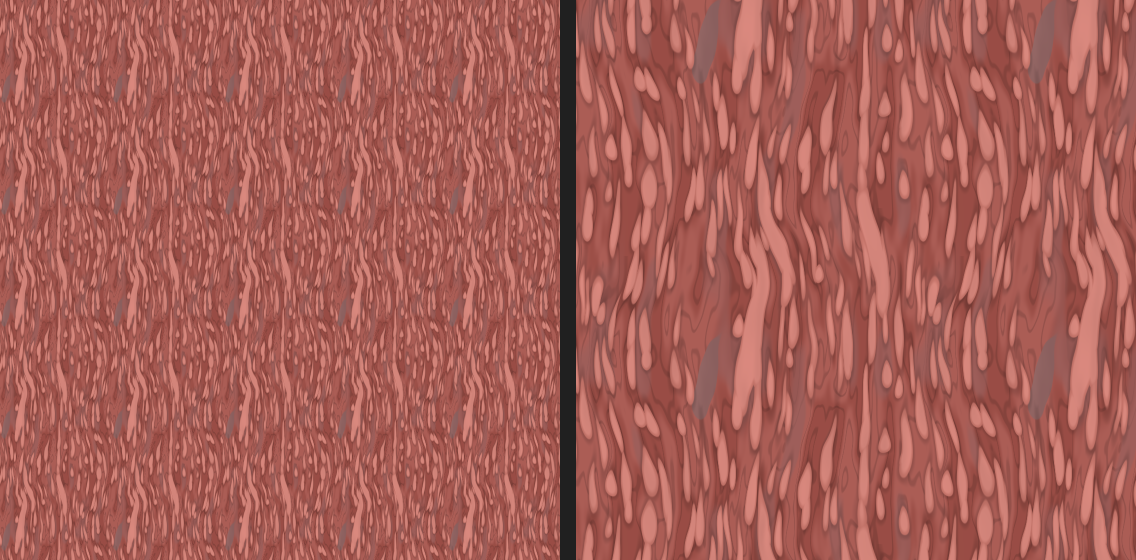
Left: the whole. Right: its middle third, enlarged.
A Shadertoy shader for this texture:

```glsl
const float TAU = 6.2831853;

float hash(vec2 c) {
    vec3 p = fract(c.xyx * vec3(.1031, .1030, .0973));
    p += dot(p, p.yzx + 33.33);
    return fract((p.x + p.y) * p.z);
}

// Value noise with n cells per tile, wrapping at the tile borders
float noise(vec2 p, vec2 n) {
    p *= n;
    vec2 i = floor(p), f = p - i;
    f = f * f * (3. - 2. * f);
    vec2 a = mod(i, n) + n * 3., b = mod(i + 1., n) + n * 3.;
    return mix(mix(hash(a), hash(vec2(b.x, a.y)), f.x),
               mix(hash(vec2(a.x, b.y)), hash(b), f.x), f.y);
}

// Approximate distance to a leaning sliver, narrower at its top
float sliver(vec2 p, vec2 centre, vec2 size, float lean) {
    vec2 d = fract(p - centre + .5) - .5;
    d.x -= lean * d.y;
    size.x *= 1. - .4 * clamp(d.y / size.y, -1., 1.);
    return (length(d / size) - 1.) * size.x;
}

// Jittered slivers, one per cell
float smallFlakes(vec2 p) {
    const vec2 n = vec2(18, 7);
    float dist = 1.;
    for (int j = -1; j <= 1; j++)
    for (int i = -1; i <= 1; i++) {
        vec2 cell = floor(p * n) + vec2(i, j), id = mod(cell, n);
        vec2 jitter = vec2(hash(id + 7.), hash(id + 41.)) - .5;
        vec2 size = vec2(mix(.007, .016, hash(id + 83.)), mix(.03, .11, hash(id + 127.)));
        if (hash(id + 211.) < .86)
            dist = min(dist, sliver(p, (cell + .5 + .8 * jitter) / n, size, .12 * jitter.x));
    }
    return dist;
}

vec3 bark(vec2 p, float blur) {
    // Bend the grain: an arch plus irregular waves
    vec2 q = p;
    q.x += .03 * sin(TAU * (p.x - .63)) * cos(TAU * (p.y - .3));
    q.x += .03 * (noise(p, vec2(5, 4)) - .5) + .018 * (noise(p, vec2(13, 10)) - .5);

    // Dark ground with wavy streaks and thin grooves
    float grain = noise(q, vec2(27, 4)) * .7 + noise(q, vec2(53, 11)) * .3;
    vec3 col = mix(vec3(.60, .30, .27), vec3(.67, .365, .335), smoothstep(.4, .56, grain));
    float groove = abs(fract(grain * 4.) - .5);
    col *= 1. - .13 * (1. - smoothstep(.03, .13, groove));
    float greyStreak = smoothstep(.66, .8, noise(q, vec2(19, 4)));
    col = mix(col, vec3(.59, .37, .36), .65 * greyStreak);

    // Grey scar
    float edge = .008 * (noise(q, vec2(44, 14)) - .5);
    float scar = sliver(q, vec2(.07, .22), vec2(.028, .13), .24) + edge;
    vec3 scarColor = mix(vec3(.50, .34, .34), vec3(.59, .41, .40), grain);
    col = mix(col, scarColor, 1. - smoothstep(-blur, blur, scar));

    // Pale flakes, small and large, with a dark outline and a dull rim
    float flake = smallFlakes(q);
    flake = min(flake, sliver(q, vec2(.19, .40), vec2(.025, .30), .12));
    flake = min(flake, sliver(q, vec2(.26, .68), vec2(.024, .20), -.10));
    flake = min(flake, sliver(q, vec2(.55, .60), vec2(.026, .21), -.13));
    flake = max(flake, -scar - .004) + edge;
    col *= 1. - .13 * (1. - smoothstep(.001, .008, flake));
    vec3 pale = mix(vec3(.75, .44, .40), vec3(.83, .52, .48), smoothstep(.001, .006, -flake));
    pale *= .96 + .07 * noise(q, vec2(60, 8));
    return mix(col, pale, 1. - smoothstep(-blur, blur, flake));
}

void mainImage(out vec4 fragColor, in vec2 fragCoord) {
    // Five tiles each way, four samples per pixel
    vec3 sum = vec3(0);
    for (int k = 0; k < 4; k++) {
        vec2 offset = vec2(k % 2, k / 2) * .5 - .25;
        vec2 tile = fract((fragCoord + offset) / iResolution.xy * 5.);
        sum += bark(tile, 1.8 / iResolution.y);
    }
    fragColor = vec4(sum / 4., 1);
}
```
